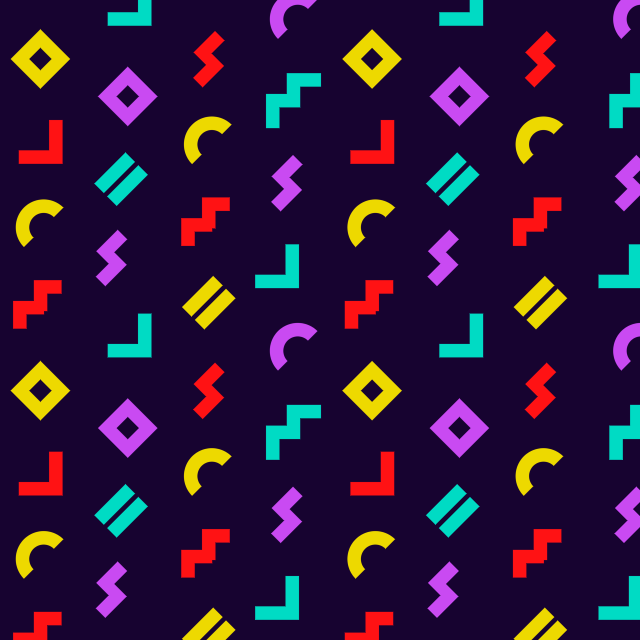
A Shadertoy shader for this pattern:

```glsl
#define UNITS 768.0        // design units across the canvas height
#define TILE 398.0         // repeat distance
#define LAST_DRIFT 14.0    // extra repeat distance of the last column
#define HALF_STROKE 8.1
#define SOFTNESS 0.8
#define GROUND vec3(0.09, 0.01, 0.19)
#define YELLOW vec3(0.93, 0.85, 0.00)
#define RED    vec3(1.00, 0.07, 0.08)
#define TEAL   vec3(0.00, 0.86, 0.77)
#define PURPLE vec3(0.79, 0.29, 0.95)

const int DIAMOND = 0, CORNER = 1, ARC = 2, STEPS = 3, BARS = 4, BOLT = 5;

// Four columns of four motifs, listed column by column from the top
const int kinds[16] = int[16](
    DIAMOND, CORNER, ARC, STEPS,
    CORNER, DIAMOND, BARS, BOLT,
    BOLT, ARC, STEPS, BARS,
    ARC, STEPS, BOLT, CORNER);

// Hand-set centres, measured right and down from the top left
const vec2 centres[16] = vec2[16](
    vec2(48.5, 70.8), vec2(48.8, 170.3), vec2(52.4, 272.8), vec2(44.8, 365.3),
    vec2(155.5, 4.6), vec2(153.3, 115.7), vec2(145.3, 215.0), vec2(133.8, 309.6),
    vec2(250.6, 71.0), vec2(254.2, 173.3), vec2(246.6, 266.0), vec2(250.5, 363.2),
    vec2(357.3, 23.0), vec2(352.2, 120.8), vec2(344.2, 219.8), vec2(332.5, 319.5));

float box(vec2 p, vec2 halfSize) {
    vec2 d = abs(p) - halfSize;
    return length(max(d, 0.0)) + min(max(d.x, d.y), 0.0);
}

// x runs up-right, y runs up-left
vec2 diagonal(vec2 p) {
    return vec2(p.x + p.y, p.y - p.x) * 0.70711;
}

float diamond(vec2 p) {
    p = abs(diagonal(p));
    return abs(max(p.x, p.y) - 17.4) - 7.9;
}

float corner(vec2 p) {
    float foot = box(p + vec2(0.0, 18.2), vec2(26.3, HALF_STROKE));
    float stem = box(p - vec2(18.2, 0.0), vec2(HALF_STROKE, 26.3));
    return min(foot, stem);
}

float halfRing(vec2 p) {
    return max(abs(length(p) - 25.4) - HALF_STROKE, -diagonal(p).y);
}

// Mirrored about the falling diagonal, so one half is enough
float steps(vec2 p, float reach) {
    if (p.x + p.y < 0.0) p = -p.yx;
    float inset = 33.0 - reach;
    float top = reach - HALF_STROKE;
    float left = inset - HALF_STROKE;
    float tread = box(p - vec2(0.5 * (left + reach), top),
                      vec2(0.5 * (reach - left), HALF_STROKE));
    float riser = box(p - vec2(inset, 0.5 * (reach - 12.0 + inset)),
                      vec2(HALF_STROKE, 0.5 * (reach + 12.0 - inset)));
    return min(tread, riser);
}

float bars(vec2 p) {
    p = diagonal(p);
    return box(vec2(p.x, abs(p.y) - 10.9), vec2(26.5, HALF_STROKE));
}

// Two offset diagonal bars joined where they overlap
float bolt(vec2 p) {
    p = diagonal(p);
    if (p.y < 0.0) p = -p;
    float arm = box(p - vec2(11.0, 10.6), vec2(18.2, HALF_STROKE));
    return min(arm, box(p, vec2(7.2, 18.7)));
}

float motif(int kind, vec2 p, float stepReach) {
    if (kind == DIAMOND) return diamond(p);
    if (kind == CORNER) return corner(p);
    if (kind == ARC) return halfRing(p);
    if (kind == STEPS) return steps(p, stepReach);
    if (kind == BARS) return bars(p);
    return bolt(p);
}

void mainImage(out vec4 fragColor, in vec2 fragCoord) {
    float pixel = UNITS / iResolution.y;
    vec2 p = (fragCoord - vec2(0.0, iResolution.y)) * pixel;
    float edge = max(SOFTNESS, 0.6 * pixel);
    vec3 color = GROUND;

    for (int i = 0; i < 16; i++) {
        int column = i / 4;
        bool last = column == 3;

        // Nearest copy of this motif
        vec2 period = vec2(TILE + (last ? LAST_DRIFT : 0.0), TILE);
        vec2 q = p - centres[i] * vec2(1.0, -1.0);
        q -= period * round(q / period);

        // Warm and cool columns, each alternating two inks
        bool first = (i + column / 2) % 2 == 0;
        vec3 ink = column % 2 == 0 ? (first ? YELLOW : RED) : (first ? TEAL : PURPLE);

        float d = motif(kinds[i], q, last ? 33.0 : 29.1);
        color = mix(color, ink, smoothstep(edge, -edge, d));
    }
    fragColor = vec4(color, 1.0);
}
```
